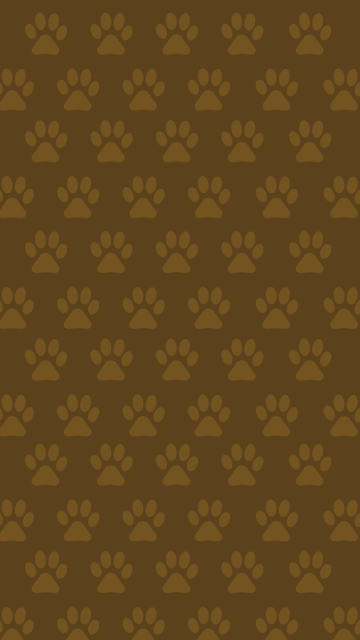
Reproduce this pattern procedurally as a WebGL 2 fragment shader.

```glsl
#version 300 es
precision highp float;
// Staggered rows of tone-on-tone paw prints on a plain brown ground.
// Each print is four tilted ellipses and a pad of tapered capsules; the
// canvas is 768 units high, and a few gaps between prints are wider.
uniform vec2 u_resolution;
out vec4 fragColor;

// Ellipse whose long axis leans right by tilt radians
float toe(vec2 p, vec2 center, vec2 radii, float tilt) {
    p -= center;
    float c = cos(tilt), s = sin(tilt);
    vec2 q = vec2(c * p.x - s * p.y, s * p.x + c * p.y);
    float k = length(q / radii);
    return k * (k - 1.0) / max(length(q / (radii * radii)), 1e-4);
}

// Segment from a to b with a radius that changes along it
float taperedCapsule(vec2 p, vec2 a, vec2 b, float radiusA, float radiusB) {
    vec2 ab = b - a;
    float t = clamp(dot(p - a, ab) / dot(ab, ab), 0.0, 1.0);
    return length(p - a - ab * t) - mix(radiusA, radiusB, t);
}

// Pad is mirrored about its own axis, with a shallow notch below
float pad(vec2 p) {
    p.x = abs(p.x + 0.9);
    vec2 lobe = vec2(11.2, -19.8);
    float side = taperedCapsule(p, vec2(0.0, -9.5), lobe, 8.6, 5.4);
    float base = taperedCapsule(p, vec2(0.0, -18.3), lobe, 5.8, 5.4);
    return min(side, base);
}

float paw(vec2 p) {
    float d = pad(p);
    d = min(d, toe(p, vec2(-7.0, 14.9), vec2(6.4, 10.4), -0.10));
    d = min(d, toe(p, vec2(8.8, 14.4), vec2(6.3, 10.4), 0.20));
    d = min(d, toe(p, vec2(-18.8, 2.9), vec2(6.0, 9.4), -0.40));
    d = min(d, toe(p, vec2(18.4, 0.9), vec2(6.0, 9.4), 0.42));
    return d;
}

void main() {
    // y runs up, measured from the top edge
    float pixel = 768.0 / u_resolution.y;
    vec2 p = (gl_FragCoord.xy - vec2(0.0, u_resolution.y)) * pixel;

    float d = 1e3;
    for (int row = 0; row < 12; row++) {
        float odd = float(row & 1);
        float pair = float(row / 2);
        float y = 40.5 + 129.0 * pair + 67.0 * odd
                + 4.0 * step(2.0, pair) - 3.0 * step(4.0, pair);
        if (abs(p.y + y) > 32.0) continue;
        // Odd rows shift left and hold one more print
        for (int col = 0; col < 5 + (row & 1); col++) {
            float i = float(col);
            float x = 55.5 + 78.5 * i + 2.9 * max(i - 3.0, 0.0) - 40.0 * odd;
            d = min(d, paw(p - vec2(x, -y)));
        }
    }

    vec3 ground = vec3(0.36, 0.26, 0.11);
    vec3 print = vec3(0.45, 0.33, 0.13);
    float cover = smoothstep(0.75 * pixel, -0.75 * pixel, d);
    fragColor = vec4(mix(ground, print, cover), 1.0);
}
```
